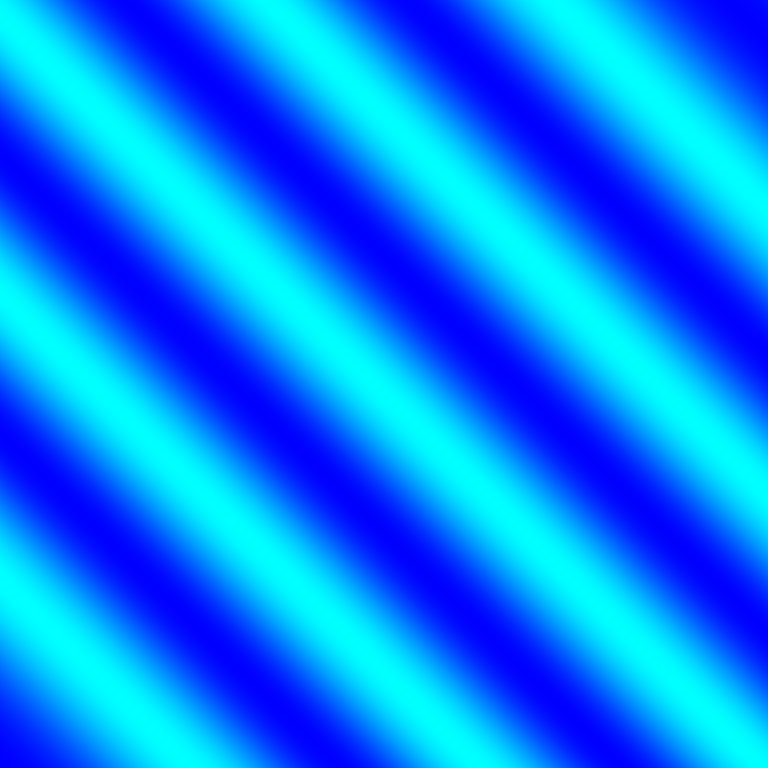
Reproduce this background procedurally as a Shadertoy shader.

```glsl
// Soft diagonal cyan and blue waves falling from upper left to lower right.

const float TAU = 6.2831853;
const vec3 BLUE = vec3(0.0, 0.0, 1.0);
const vec3 CYAN = vec3(0.0, 1.0, 1.0);

// Cycles across the diagonal, with bands widening towards the far corners.
float bandPhase(vec2 uv, float frequency, float offset, float tilt, float stretch) {
    float across = uv.x + uv.y - 1.0;
    float along = uv.x - uv.y;
    float widening = stretch * across * pow(abs(across), 6.0);
    return frequency * (across - tilt * along + offset) - widening;
}

// Smooth wave from 0 to 1, with its crest at whole cycles.
float wave(float cycles) {
    return 0.5 + 0.5 * cos(TAU * cycles);
}

void mainImage(out vec4 fragColor, in vec2 fragCoord) {
    vec2 uv = fragCoord / iResolution.xy;
    float phase = bandPhase(uv, 2.743, 0.013, 0.007, 0.2);
    fragColor = vec4(mix(BLUE, CYAN, wave(phase)), 1.0);
}
```
